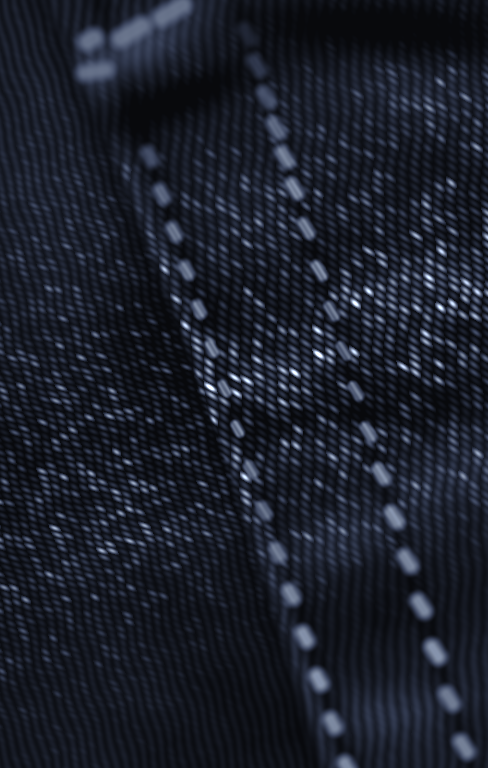
Give the GLSL for this texture, as a Shadertoy shader.

```glsl
// Dark indigo denim with a folded seam, two rows of pale stitches and shallow focus.

float hash(vec2 p) {
    vec3 a = fract(vec3(p.xyx) * 0.1031);
    a += dot(a, a.yzx + 33.33);
    return fract((a.x + a.y) * a.z);
}

// Soft elliptical patch; slope shears it along x.
float patchAt(vec2 p, vec2 centre, vec2 radius, float slope) {
    vec2 d = p - centre;
    d.y -= d.x * slope;
    d /= radius;
    return exp(-dot(d, d));
}

// Broad mottling from layered sines.
float mottle(vec2 p) {
    float sum = 0.0, amp = 0.5;
    for (int i = 0; i < 4; i++) {
        sum += amp * sin(p.x + 1.7 * sin(p.y)) * cos(p.y * 1.1 - 0.6 * p.x);
        p = mat2(1.5, 1.1, -1.1, 1.5) * p + 2.3;
        amp *= 0.6;
    }
    return sum;
}

// Twill: ribs of slanted yarn cells, blurred to plain ribs out of focus. Mean is near one.
float twill(vec2 p, vec2 pitch, float slant, float focus) {
    p.x += 0.0022 * sin(p.y * 31.0) + 0.0012 * sin(p.y * 83.0 + p.x * 40.0);
    float u = p.x / pitch.x, rib = floor(u), f = fract(u) - 0.5;
    float w = p.y / pitch.y + hash(vec2(rib, 7.0)) + f * slant;
    float g = fract(w) - 0.5;
    float h = hash(vec2(rib, floor(w)) + 60.0);
    float yarn = exp(-6.0 * f * f - 8.0 * g * g) * (0.7 + 2.2 * h * h + 2.2 * pow(h, 10.0));
    float ribs = 1.0 + 0.27 * cos(6.2832 * f) + 0.14 * (h - 0.5) * cos(3.14 * g);
    return mix(ribs, 0.15 + 1.6 * yarn, focus);
}

// Rounded thread segment.
float stitch(vec2 p, vec2 centre, vec2 dir, float halfLen, float width, float blur) {
    vec2 d = p - centre;
    dir = normalize(dir);
    d -= dir * clamp(dot(d, dir), -halfLen, halfLen);
    return 1.0 - smoothstep(width - blur, width + blur, length(d));
}

void mainImage(out vec4 fragColor, in vec2 fragCoord) {
    // Height is one unit, y runs downwards.
    vec2 p = vec2(fragCoord.x, iResolution.y - fragCoord.y) / iResolution.y;
    float fromFocus = p.y - 0.68 + 0.46 * p.x;
    float focus = exp(-pow(fromFocus / (fromFocus < 0.0 ? 0.29 : 0.2), 2.0));
    float clouds = mottle(p * 17.0);

    // Left panel, lying below the seam
    float left = 0.095 + 0.035 * patchAt(p, vec2(0.06, 0.26), vec2(0.13, 0.2), 0.4);
    left += 0.03 * patchAt(p, vec2(0.13, 0.68), vec2(0.25, 0.07), -0.1);
    left -= 0.035 * patchAt(p, vec2(0.2, 0.47), vec2(0.07, 0.12), 1.0);
    left -= 0.035 * patchAt(p, vec2(0.33, 0.96), vec2(0.13, 0.2), 0.0);
    left -= 0.02 * patchAt(p, vec2(0.0, 0.6), vec2(0.1, 0.06), 0.0);
    left += 0.014 * clouds;
    vec2 turned = mat2(0.97, 0.24, -0.24, 0.97) * p;
    left *= twill(turned, vec2(0.0125, 0.0095), -0.8, focus * 0.85);

    // Right panel: ridges and hollows of the cloth
    float right = 0.105 + 0.018 * clouds;
    right += 0.06 * patchAt(p, vec2(0.56, 0.12), vec2(0.13, 0.035), 0.0);
    right += 0.035 * patchAt(p, vec2(0.32, 0.26), vec2(0.09, 0.06), -0.3);
    right += 0.12 * patchAt(p, vec2(0.54, 0.37), vec2(0.13, 0.032), -0.2);
    right += 0.10 * patchAt(p, vec2(0.36, 0.485), vec2(0.11, 0.03), -0.4);
    right += 0.05 * patchAt(p, vec2(0.38, 0.595), vec2(0.1, 0.025), -0.2);
    right += 0.07 * patchAt(p, vec2(0.6, 0.61), vec2(0.1, 0.04), -0.4);
    right += 0.08 * patchAt(p, vec2(0.44, 0.705), vec2(0.075, 0.035), -0.3);
    right += 0.07 * patchAt(p, vec2(0.51, 0.93), vec2(0.09, 0.035), -0.2);
    right -= 0.045 * patchAt(p, vec2(0.36, 0.54), vec2(0.12, 0.02), -0.1);
    right -= 0.05 * patchAt(p, vec2(0.56, 0.53), vec2(0.1, 0.035), -0.2);
    right -= 0.045 * patchAt(p, vec2(0.52, 0.8), vec2(0.16, 0.06), -0.2);
    right -= 0.05 * patchAt(p, vec2(0.4, 0.98), vec2(0.05, 0.06), 0.0);
    right -= 0.03 * patchAt(p, vec2(0.28, 0.4), vec2(0.08, 0.035), -0.3);

    // Stitch grooves, and the lit fold along the seam
    float edgeX = 0.06 + 0.44 * p.y - 0.083 * p.y * p.y;
    float rowA = 0.195 + 0.323 * (p.y - 0.204), rowB = 0.336 + 0.304 * (p.y - 0.09);
    right *= 1.0 - 0.45 * exp(-pow((p.x - rowA) / 0.017, 2.0));
    right *= 1.0 - 0.4 * exp(-pow((p.x - rowB) / 0.015, 2.0));
    float puckers = 0.8 + 0.2 * sin(p.y * 118.0) * focus;
    right += 0.095 * puckers * exp(-pow((p.x - edgeX - 0.012) / 0.015, 2.0)) * smoothstep(0.12, 0.25, p.y);
    right *= twill(p, vec2(0.0157, 0.0105), -0.9, focus);

    // Folded hem and the shadow beneath it
    right += 0.16 * patchAt(p, vec2(0.17, 0.066), vec2(0.1, 0.035), -0.5);
    right *= 1.0 - 0.85 * patchAt(p, vec2(0.235, 0.128), vec2(0.11, 0.032), -0.4);
    right *= 1.0 - 0.85 * patchAt(p, vec2(0.5, 0.035), vec2(0.21, 0.04), 0.05);

    float blur = mix(0.017, 0.004, focus);
    float side = smoothstep(-blur, blur, p.x - edgeX);
    left *= 1.0 - 0.4 * exp(-pow((p.x - edgeX) / 0.025, 2.0));
    float tone = mix(max(left, 0.035), max(right, 0.035), side);

    // Two long rows of stitches, with strands showing where sharp
    float soft = mix(0.008, 0.003, focus);
    float strands = 1.0 - 0.3 * focus * (0.5 + 0.5 * sin((p.x * 0.8 - p.y * 0.5) * 900.0));
    for (int i = 0; i < 19; i++) {
        float n = float(i);
        float ya = 0.204 + 0.0485 * n + 0.0003 * n * n;
        float yb = 0.045 + 0.04 * n + 0.00064 * n * n - 0.015 * exp(-pow((n - 5.0) / 1.7, 2.0));
        vec2 a = vec2(0.195 + 0.323 * (ya - 0.204), ya);
        vec2 b = vec2(0.336 + 0.304 * (yb - 0.09), yb);
        float size = mix(0.0095, 0.0058, focus), shine = 0.5 + 0.15 * hash(vec2(n, 3.0));
        float fade = smoothstep(-2.0, 2.0, n), fadeB = smoothstep(-2.0, 5.0, n);
        tone = mix(tone, shine * strands, 0.9 * fade * stitch(p, a, vec2(0.5, 0.9), 0.006, size, soft));
        tone = mix(tone, shine * strands, 0.9 * fadeB * stitch(p, b, vec2(0.55, 0.85), 0.008, size, soft));
    }

    // Heavy, blurred hem stitches
    for (int i = 0; i < 4; i++) {
        float n = float(i);
        vec2 c = vec2(0.118 + 0.053 * n, 0.052 - 0.0015 * n - 0.0085 * n * n);
        tone = mix(tone, 0.5, 0.85 * stitch(p, c, vec2(0.85, -0.5), n < 0.5 ? 0.005 : 0.016, 0.012, 0.009));
    }
    tone = mix(tone, 0.48, 0.85 * stitch(p, vec2(0.124, 0.093), vec2(1.0, -0.15), 0.014, 0.01, 0.009));

    // Indigo shadows turning to pale grey-blue highlights
    vec3 tint = mix(vec3(0.85, 1.0, 1.4), vec3(0.91, 1.0, 1.17), smoothstep(0.15, 0.55, tone));
    fragColor = vec4(clamp(tone * tint, 0.0, 1.0), 1.0);
}
```
